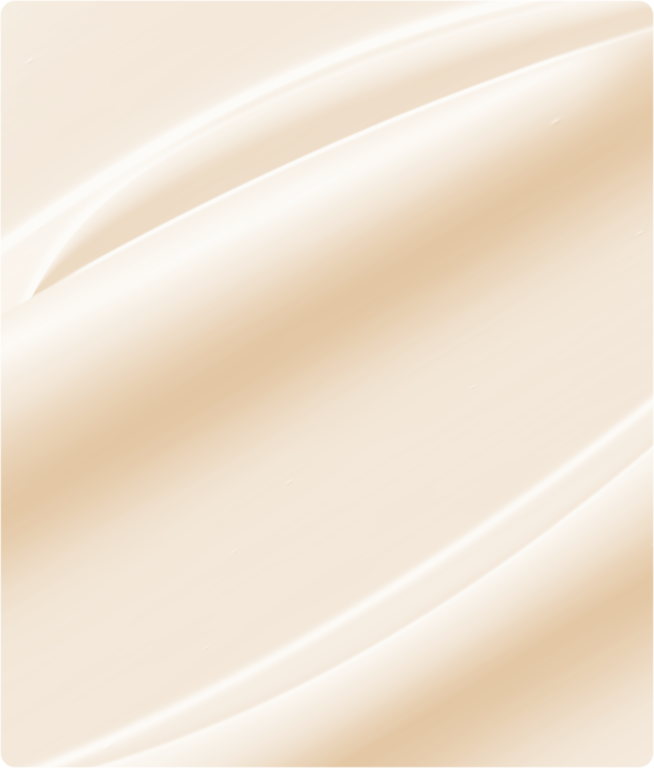
Give the GLSL for this texture, as a WebGL 1 fragment shader.

```glsl
precision highp float;
// Glossy cream swatch: two diagonal folds with wet highlights and warm troughs.
uniform vec2 u_resolution;

#define SHADE vec3(0.888, 0.772, 0.630)
#define BASE vec3(0.950, 0.902, 0.842)
#define LIGHT vec3(0.992, 0.984, 0.970)
#define CORNER_RADIUS 0.019
#define GRAIN 0.030
#define SPECK_CELLS 9.0
#define SPECK_CHANCE 0.16

float hash(vec2 p) {
  p = fract(p * vec2(123.34, 345.45));
  p += dot(p, p + 34.35);
  return fract(p.x * p.y);
}

float noise(vec2 p) {
  vec2 i = floor(p), f = fract(p);
  f = f * f * (3.0 - 2.0 * f);
  return mix(mix(hash(i), hash(i + vec2(1, 0)), f.x),
             mix(hash(i + vec2(0, 1)), hash(i + vec2(1, 1)), f.x), f.y);
}

// Height of a curved crease, measured down from the top edge.
float crease(float x, float start, float slope, float bend) {
  return start + slope * x + bend * x * x;
}

// Soft line with a separate width above and below its centre.
float streak(float d, float above, float below) {
  float k = d / (d < 0.0 ? above : below);
  return exp(-k * k);
}

// Sparse raised dimples, lit from the upper left.
float specks(vec2 p) {
  vec2 cell = floor(p * SPECK_CELLS);
  float seed = hash(cell + 7.3);
  vec2 centre = 0.25 + 0.5 * vec2(hash(cell + 2.1), hash(cell + 5.7));
  vec2 q = (fract(p * SPECK_CELLS) - centre) / SPECK_CELLS;
  q = vec2(0.84 * q.x - 0.54 * q.y, 0.54 * q.x + 0.84 * q.y);
  q /= vec2(0.006, 0.0022) * (0.6 + 0.6 * seed / SPECK_CHANCE);
  return step(seed, SPECK_CHANCE) * exp(-dot(q, q)) * (-q.y + 0.25);
}

void main() {
  vec2 uv = gl_FragCoord.xy / u_resolution;
  float x = uv.x, y = 1.0 - uv.y;
  vec2 p = vec2(x * u_resolution.x / u_resolution.y, y);
  float aa = 1.2 / u_resolution.y;

  // Creases of the upper fold, then of the lower fold
  float outer = crease(x, 0.325, -0.62, 0.27);
  float inner = crease(x, 0.325, -0.55, 0.21) + 0.16 * exp(-13.0 * x);
  float edge = crease(x, 0.410, -0.50, 0.125);
  float ridge = crease(x, 0.455, -0.43, 0.0);
  float trough = crease(x, 0.665, -0.515, 0.0);
  float rim = crease(x, 1.02, -0.32, -0.18);
  float lip = crease(x, 1.03, -0.17, -0.28);
  float hollow = crease(x, 1.27, -0.52, 0.0);

  // Flat cream behind the upper fold; tone 0 is shade, 0.5 base, 1 light
  float dOuter = y - outer;
  float tone = 0.53 + 0.16 * exp(-(x + y) * 6.0);
  tone += 0.36 * exp(min(dOuter, 0.0) / 0.022);

  // Rim, brighter where it closes at the left
  float leftEnd = 1.0 - smoothstep(0.05, 0.38, x);
  float rimTone = mix(0.66, 0.84, leftEnd);
  tone = mix(tone, rimTone, smoothstep(-0.003, 0.005, dOuter));
  tone += 0.32 * streak(dOuter, 0.012, 0.007);
  float dInner = y - inner;
  tone += 0.24 * streak(dInner, 0.008 + 0.012 * leftEnd, 0.007);

  // Cavity inside the fold
  float depth = clamp(dInner / max(edge - inner, 0.01), 0.0, 1.0);
  float cavity = mix(0.82, 0.32, smoothstep(0.0, 0.60, depth)) + 0.12 * x * depth;
  tone = mix(tone, cavity, smoothstep(-0.002, 0.005, dInner));

  // Rounded body from ridge to trough
  float dEdge = y - edge;
  float peak = mix(0.97, 0.62, smoothstep(0.87, 1.0, x));
  float shoulder = mix(0.76, peak, smoothstep(0.0, max(ridge - edge, 0.02), dEdge));
  float fall = clamp((y - ridge) / (trough - ridge), 0.0, 1.0);
  float floorTone = 0.02 + 0.14 * pow(abs(x - 0.45), 2.0);
  float body = mix(floorTone, shoulder, pow(1.0 - fall, 1.5));
  tone = mix(tone, body, smoothstep(-aa, aa + 0.002, dEdge));
  float glint = smoothstep(0.07, 0.16, x) * (1.0 - smoothstep(0.70, 0.98, x));
  tone += 0.5 * glint * streak(dEdge, 0.002, 0.004);
  tone += 0.22 * streak(dEdge, 0.003, 0.004) * smoothstep(0.74, 0.86, x);

  // Broad cream plane opening below the trough
  float rise = max(y - trough, 0.0);
  float plane = mix(floorTone, 0.54, 1.0 - exp(-rise * rise / 0.011));
  tone = mix(tone, plane, smoothstep(-0.012, 0.012, y - trough));

  // Lower fold: soft rim, thin lip, rounded body and hollow
  float dRim = y - rim, dLip = y - lip;
  tone = mix(tone, 0.68, smoothstep(-0.004, 0.006, dRim));
  tone += 0.36 * streak(dRim, 0.008, 0.011);
  tone -= 0.10 * streak(dLip + 0.006, 0.008, 0.004);
  float roll = clamp(dLip / max(hollow - lip, 0.02), 0.0, 1.0);
  float lowerBody = mix(0.04, 0.94, pow(1.0 - roll, 1.15));
  tone = mix(tone, lowerBody, smoothstep(-aa, aa + 0.003, dLip));
  tone += 0.16 * streak(dLip, 0.002, 0.004);
  float lift = max(y - hollow, 0.0);
  float lowerPlane = mix(0.04, 0.62, 1.0 - exp(-lift * lift / 0.018));
  tone = mix(tone, lowerPlane, smoothstep(-0.012, 0.012, y - hollow));

  // Brushed grain along the folds and scattered dimples
  vec2 along = vec2(0.86 * p.x - 0.51 * p.y, 0.51 * p.x + 0.86 * p.y);
  tone += GRAIN * (noise(along * vec2(9.0, 150.0)) - 0.5);
  tone += 0.35 * specks(p);

  tone = clamp(tone, 0.0, 1.0);
  vec3 color = mix(SHADE, BASE, min(tone * 2.0, 1.0));
  color = mix(color, LIGHT, max(tone * 2.0 - 1.0, 0.0));

  // White surround outside the rounded corners
  vec2 halfSize = 0.5 * u_resolution / u_resolution.y;
  vec2 q = abs(p - halfSize) - halfSize + CORNER_RADIUS + 0.001;
  float frame = length(max(q, 0.0)) - CORNER_RADIUS;
  gl_FragColor = vec4(mix(color, vec3(1.0), smoothstep(-aa, aa, frame)), 1.0);
}
```
